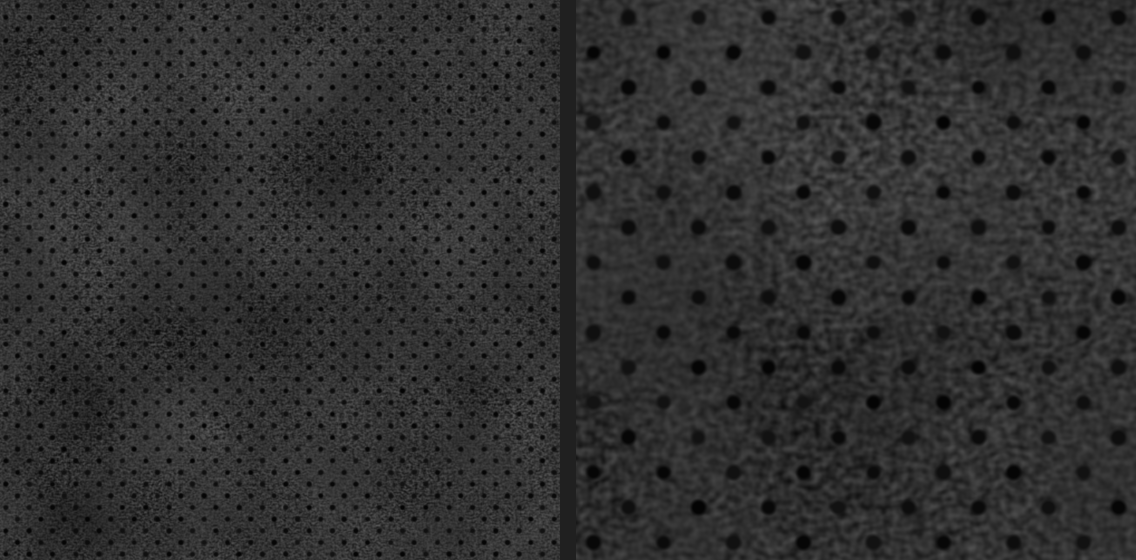
Left: the whole. Right: its middle third, enlarged.
Write a Shadertoy shader that draws this texture.

```glsl
// Dark perforated leather: staggered punched holes, fine creased grain and soft worn patches.

#define HOLES 24.0                   // hole pairs across and down
#define HOLE_RADIUS 0.102            // in units of one cell
#define HOLE_SOFTNESS 0.03           // blur of the rim, in cells
#define PATCHES 4.0                  // broad worn patches per side
#define PATCH_CONTRAST 0.08
#define GRAIN_CELLS vec2(150.0, 204.0)
#define GRAIN_CONTRAST 0.175
#define GRAIN_WARP 0.0035
#define LEATHER_COLOR vec3(0.207)
#define HOLE_DARK vec3(0.015)
#define HOLE_LIGHT vec3(0.075)

// Integer hash, giving two values from 0 to 1
vec2 hash2(vec2 cell, float seed) {
    uvec3 n = uvec3(ivec3(vec3(cell, seed)));
    uint h = n.x * 73856093u ^ n.y * 19349663u ^ n.z * 83492791u;
    h = (h ^ (h >> 16)) * 2146121005u;
    h = (h ^ (h >> 15)) * 2221713035u;
    h ^= h >> 16;
    return vec2(h & 65535u, h >> 16) / 65535.0;
}

// Slope of a random unit gradient at a wrapped lattice corner
float cornerSlope(vec2 corner, vec2 offset, vec2 period, float seed) {
    float angle = 6.28319 * hash2(mod(corner, period), seed).x;
    return dot(vec2(cos(angle), sin(angle)), offset);
}

// Gradient noise over the unit square that wraps after whole periods
float wrappedNoise(vec2 uv, vec2 period, float seed) {
    vec2 p = uv * period;
    vec2 i = floor(p);
    vec2 f = p - i;
    vec2 w = f * f * f * (f * (f * 6.0 - 15.0) + 10.0);
    vec2 e = vec2(1.0, 0.0);
    float low = mix(cornerSlope(i, f, period, seed),
                    cornerSlope(i + e.xy, f - e.xy, period, seed), w.x);
    float high = mix(cornerSlope(i + e.yx, f - e.yx, period, seed),
                     cornerSlope(i + e.xx, f - e.xx, period, seed), w.x);
    return mix(low, high, w.y);
}

// Layered noise for the uneven, cloudy tone
float wornPatches(vec2 uv) {
    float sum = 0.0, weight = 1.0, period = PATCHES;
    for (int octave = 0; octave < 4; octave++) {
        sum += weight * wrappedNoise(uv, vec2(period), 11.0 + float(octave));
        weight *= 0.5;
        period *= 2.0;
    }
    return sum;
}

// Short wrinkles with darker creases, stronger in some regions
float leatherGrain(vec2 uv) {
    vec2 warp = vec2(wrappedNoise(uv, vec2(57.0), 21.0),
                     wrappedNoise(uv, vec2(57.0), 22.0));
    vec2 p = uv + GRAIN_WARP * warp;
    float wrinkles = wrappedNoise(p, GRAIN_CELLS, 23.0);
    float creases = abs(wrappedNoise(p, floor(GRAIN_CELLS * 0.6), 24.0)) - 0.2;
    float pores = wrappedNoise(uv, vec2(251.0), 25.0);
    float strength = 1.0 + 0.8 * wrappedNoise(uv, vec2(9.0), 26.0);
    return strength * (0.65 * wrinkles + 0.3 * creases + 0.4 * pores);
}

// Paints both staggered hole lattices over the leather
vec3 punchHoles(vec3 color, vec2 uv) {
    float blur = HOLE_SOFTNESS + 0.5 * HOLES / min(iResolution.x, iResolution.y);
    for (int lattice = 0; lattice < 2; lattice++) {
        vec2 p = uv * HOLES + (lattice == 0 ? 0.25 : -0.25);
        vec2 id = mod(floor(p), HOLES);
        vec2 vary = hash2(id, 31.0 + float(lattice));
        float radius = HOLE_RADIUS * mix(0.92, 1.08, vary.y);
        float edge = length(fract(p) - 0.5) - radius;
        // Slight shading where the leather dips into the hole
        color *= 1.0 - 0.12 * smoothstep(0.08, 0.0, edge);
        vec3 depth = mix(HOLE_DARK, HOLE_LIGHT, vary.x);
        color = mix(color, depth, smoothstep(blur, -blur, edge));
    }
    return color;
}

void mainImage(out vec4 fragColor, in vec2 fragCoord) {
    vec2 uv = fragCoord / iResolution.xy;
    vec3 color = LEATHER_COLOR;
    color += PATCH_CONTRAST * wornPatches(uv);
    color += GRAIN_CONTRAST * leatherGrain(uv);
    color = punchHoles(color, uv);
    fragColor = vec4(clamp(color, 0.0, 1.0), 1.0);
}
```
